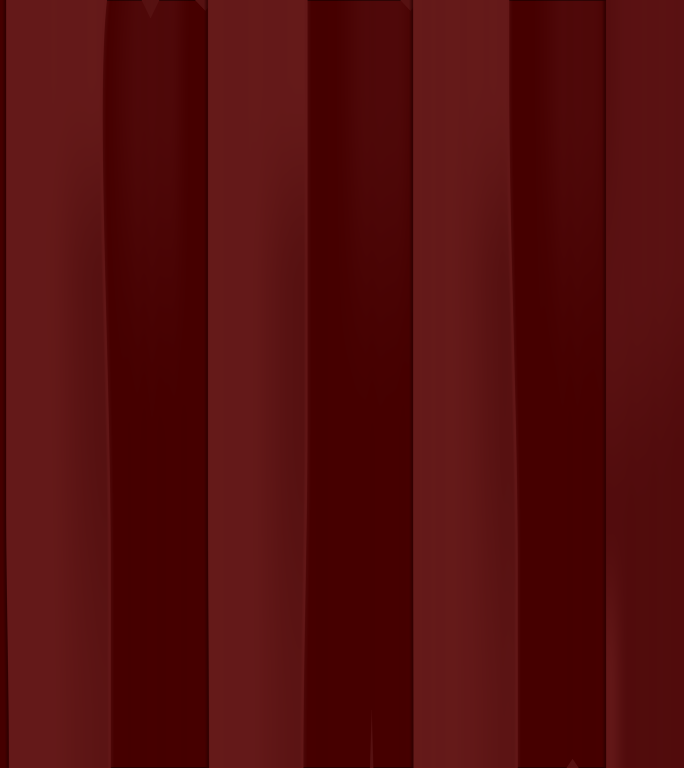
Write a Shadertoy shader that draws this texture.

```glsl
// Dark red upright boards: four lighter planks with three deep gaps between them.
// Each plank has slightly bent edges, a soft shadow on its right and a thin lit rim;
// each gap has a faint glow near the top, plus small chips at the ends.

const int   PLANKS       = 4;
const float FIRST_LEFT   = 0.0078;  // left edge of the first plank
const float PERIOD       = 0.2975;  // spacing between planks
const float LAST_PULL    = 0.0131;  // the last plank sits closer
const float JITTER       = 0.0012;
const float PLANK_WIDTH  = 0.1405;
const float SEAM_WIDTH   = 0.007;
const float RIM_WIDTH    = 0.006;
const float GRAIN        = 0.003;
const vec3 PLANK_COLOR   = vec3(0.394, 0.100, 0.098);
const vec3 SHADE_COLOR   = vec3(0.338, 0.066, 0.066);
const vec3 RIM_COLOR     = vec3(0.385, 0.092, 0.092);
const vec3 LAST_TOP      = vec3(0.352, 0.068, 0.070);
const vec3 LAST_BOTTOM   = vec3(0.318, 0.045, 0.048);
const vec3 GAP_COLOR     = vec3(0.273, 0.000, 0.000);
const vec3 GLOW_COLOR    = vec3(0.308, 0.032, 0.034);
const vec3 SEAM_COLOR    = vec3(0.160, 0.000, 0.000);

float hash(float n) { return fract(sin(n * 127.1) * 43758.5453); }

// Smooth one-dimensional noise for the grain
float noise(float x) {
    float f = fract(x);
    return mix(hash(floor(x)), hash(floor(x) + 1.0), f * f * (3.0 - 2.0 * f));
}

// Left edge of plank i at depth t (0 top, 1 bottom)
float leftEdge(float i, float t) {
    float x = FIRST_LEFT + PERIOD * i + JITTER * cos(3.14159 * i);
    x -= LAST_PULL * step(2.5, i);
    return x + 0.004 * smoothstep(0.65, 1.0, t) * exp(-i);
}

// Right edge: even planks lean outward, odd ones taper near the bottom
float rightEdge(float i, float t) {
    float odd = mod(i, 2.0);
    float bend = mix(0.0125 * smoothstep(0.1, 0.75, t),
                     -0.006 * smoothstep(0.55, 1.0, t), odd);
    float flare = 0.007 * exp(-t * 18.0) * step(i, 0.5);
    float base = FIRST_LEFT + PERIOD * i + JITTER * cos(3.14159 * i);
    return base + PLANK_WIDTH + 0.005 * odd + bend + flare;
}

// Coverage of a narrow triangle; d is the offset from the centre of its base
float chip(vec2 d, float halfWidth, float height, float px) {
    float w = halfWidth * (1.0 - d.y / height);
    return smoothstep(-px, px, w - abs(d.x)) * step(0.0, d.y) * step(d.y, height);
}

vec3 plankColor(float x, float u, float t, float toRight) {
    float shade = smoothstep(0.35, 0.95, u) * smoothstep(0.10, 0.38, t);
    shade *= 1.0 - 0.35 * smoothstep(0.55, 0.95, t);
    vec3 col = mix(PLANK_COLOR, SHADE_COLOR, shade);
    float rim = 1.0 - smoothstep(0.3 * RIM_WIDTH, RIM_WIDTH, toRight);
    return mix(col, RIM_COLOR, 0.8 * rim);
}

// The last plank is darker, fading downward, lit along its left side
vec3 lastPlankColor(float d, float t) {
    vec3 col = mix(LAST_TOP, LAST_BOTTOM, smoothstep(0.42, 0.72, t + d));
    float lit = 1.0 - smoothstep(0.004, 0.032, d);
    col = mix(col, RIM_COLOR, lit * smoothstep(0.65, 0.9, t));
    return mix(col, LAST_BOTTOM, 0.5 * lit * (1.0 - smoothstep(0.1, 0.4, t)));
}

vec3 gapColor(float i, float u, float t) {
    float shift = 0.23 * step(0.5, i);
    float across = smoothstep(0.0, 0.35, u - shift) * (1.0 - smoothstep(0.62, 0.85, u - shift));
    float down = 1.0 - smoothstep(0.12, 0.58, t + 0.25 * pow(u - 0.45 - shift, 2.0));
    vec3 col = mix(GAP_COLOR, GLOW_COLOR, across * down);
    return mix(SHADE_COLOR, col, 0.6 + 0.4 * smoothstep(0.0, 0.04, u));
}

void mainImage(out vec4 fragColor, in vec2 fragCoord) {
    vec2 p = fragCoord / iResolution.xy;
    float px = 0.7 / iResolution.x;
    float x = p.x, t = 1.0 - p.y;
    vec3 col = GAP_COLOR;

    for (int k = 0; k < PLANKS; k++) {
        float i = float(k);
        float left = leftEdge(i, t), right = rightEdge(i, t);
        float next = leftEdge(i + 1.0, t);

        // Dark seam in front of the plank
        float seam = smoothstep(-SEAM_WIDTH, 0.0, x - left) * step(x, left + px);
        col = mix(col, SEAM_COLOR, 0.75 * seam);

        // Plank face
        bool last = k == PLANKS - 1;
        vec3 face = last ? lastPlankColor(x - left, t)
                         : plankColor(x, (x - left) / (right - left), t, right - x);
        col = mix(col, face, smoothstep(-px, px, x - left));
        if (last) break;

        // Gap after the plank, with thin dark ends
        vec3 gap = gapColor(i, (x - right) / (next - right), t);
        gap *= smoothstep(-0.001, 0.002, min(t, 1.0 - t));

        // Chips: top corner, one top notch, bottom splinters
        float wear = chip(vec2(x - next + 0.004, t), 0.015, 0.014, px) * step(i, 1.5);
        wear = max(wear, chip(vec2(x - 0.220, t), 0.013, 0.024, px) * step(i, 0.5));
        float tall = mix(0.075, 0.012, step(1.5, i));
        float wide = mix(0.0025, 0.009, step(1.5, i));
        wear = max(wear, chip(vec2(x - mix(right, next, 0.62), p.y), wide, tall, px) * step(0.5, i));
        gap = mix(gap, SHADE_COLOR, wear);
        col = mix(col, gap, smoothstep(-px, px, x - right));
    }

    // Faint upright grain
    col += GRAIN * (noise(x * 90.0) - 0.5);
    fragColor = vec4(clamp(col, 0.0, 1.0), 1.0);
}
```
